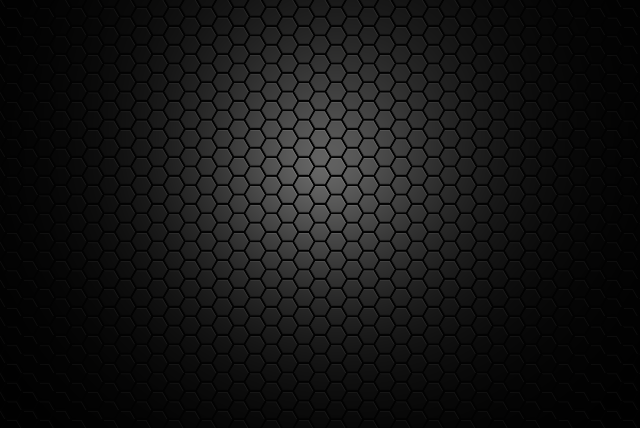
This pattern is drawn by a Shadertoy shader. Its source:

```glsl
// Dark honeycomb plate: flat-topped hexagon tiles with black gaps, bevelled
// rims lit from the upper right, and a soft round glow behind the centre.
// Each pixel finds its nearest hexagon on two interleaved rectangular grids.

const float PITCH = 0.04375;                // tile height, in canvas heights
const float TILE_Y = 0.589;                 // height of the central tile
const vec2 GRID = vec2(1.7320508, 1.0);     // repeat of one grid, in tiles
const float GAP = 0.047;                    // half width of a gap, in tiles
const float RIM = 0.05;                     // bevel width, in tiles
const vec2 LIGHT_DIR = vec2(0.5, 0.8660254);

const float GLOW_Y = 0.60;
const float GLOW_PEAK = 0.39;
const float GLOW_RADIUS = 0.325;
const float GLOW_POWER = 1.5;

const vec3 GAP_COLOR = vec3(0.006);
const vec3 TILE_TINT = vec3(1.0, 1.0, 0.995);
const float RIM_BASE = 0.045;               // rim light even in the dark
const float RIM_GLOW = 0.12;                // extra rim light from the glow

// Offset from the centre of the nearest hexagon.
vec2 hexOffset(vec2 p) {
    vec2 a = mod(p + 0.5 * GRID, GRID) - 0.5 * GRID;
    vec2 b = mod(p, GRID) - 0.5 * GRID;
    return dot(a, a) < dot(b, b) ? a : b;
}

// Outward normal of the hexagon side closest to an offset.
vec2 sideNormal(vec2 q) {
    vec2 slanted = vec2(0.8660254, 0.5);
    vec2 flatSide = vec2(0.0, 1.0);
    vec2 n = dot(abs(q), slanted) > abs(q.y) ? slanted : flatSide;
    return n * vec2(q.x < 0.0 ? -1.0 : 1.0, q.y < 0.0 ? -1.0 : 1.0);
}

float radialGlow(vec2 p) {
    float r = length(p - vec2(0.0, GLOW_Y)) / GLOW_RADIUS;
    return GLOW_PEAK * exp(-pow(r, GLOW_POWER));
}

void mainImage(out vec4 fragColor, in vec2 fragCoord) {
    // x runs from the middle, y from the bottom, both in canvas heights
    vec2 p = vec2(fragCoord.x - 0.5 * iResolution.x, fragCoord.y) / iResolution.y;
    float pixel = 1.0 / (iResolution.y * PITCH);

    // tile geometry
    vec2 q = hexOffset((p - vec2(0.0, TILE_Y)) / PITCH);
    vec2 normal = sideNormal(q);
    float inset = 0.5 - dot(q, normal) - GAP;
    float tile = smoothstep(-0.5 * pixel, 0.5 * pixel, inset);
    float rim = 1.0 - smoothstep(RIM - 0.5 * pixel, RIM + 0.5 * pixel, inset);

    // face shading and bevel
    float glow = radialGlow(p);
    float facing = dot(normal, LIGHT_DIR);
    float face = glow * (1.0 + 0.06 * dot(q, LIGHT_DIR));
    face += rim * max(facing, 0.0) * (RIM_BASE + RIM_GLOW * glow);
    face *= 1.0 - 0.25 * rim * max(-facing, 0.0);

    vec3 color = mix(GAP_COLOR, face * TILE_TINT, tile);
    fragColor = vec4(color, 1.0);
}
```
